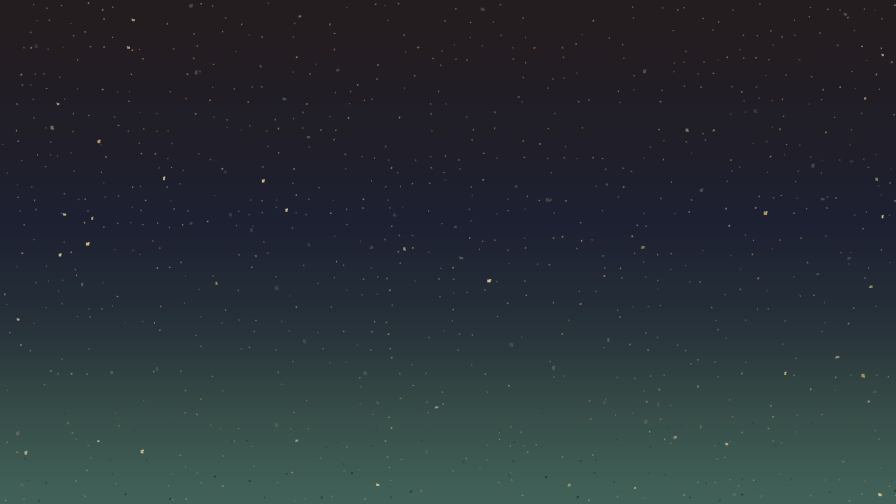
This background is drawn by a Shadertoy shader. Its source:

```glsl
// A night sky: a warm dark top sinks through navy into a muted green horizon.
// The sky is a chain of smooth blends; small blocky flecks are scattered over
// it in hashed grid layers, each with its own density, size and brightness.

vec3 hash3(vec2 p) {
    vec3 q = fract(vec3(p.xyx) * vec3(0.1031, 0.1030, 0.0973));
    q += dot(q, q.yxz + 33.33);
    return fract((q.xxy + q.yzz) * q.zyx);
}

// Vertical gradient; h is 0 at the bottom and 1 at the top.
vec3 skyColor(float h) {
    vec3 green = vec3(0.260, 0.390, 0.350);
    vec3 moss  = vec3(0.208, 0.288, 0.275);
    vec3 slate = vec3(0.138, 0.172, 0.212);
    vec3 navy  = vec3(0.115, 0.126, 0.190);
    vec3 plum  = vec3(0.126, 0.116, 0.150);
    vec3 umber = vec3(0.142, 0.112, 0.122);
    vec3 sky = mix(green, moss, smoothstep(-0.05, 0.25, h));
    sky = mix(sky, slate, smoothstep(0.16, 0.43, h));
    sky = mix(sky, navy, smoothstep(0.40, 0.57, h));
    sky = mix(sky, plum, smoothstep(0.56, 0.78, h));
    return mix(sky, umber, smoothstep(0.75, 1.0, h));
}

// Area of a pixel covered by an upright box, so tiny flecks fade evenly.
float boxCoverage(vec2 p, vec2 halfSize, float pixel) {
    vec2 c = (halfSize + 0.5 * pixel - abs(p)) / pixel;
    c = clamp(c, vec2(0.0), min(vec2(1.0), 2.0 * halfSize / pixel));
    return c.x * c.y;
}

// One jittered fleck per occupied cell: two offset boxes make a ragged chip.
float fleckLayer(vec2 p, float cells, float density, float size, float seed, float pixel) {
    vec2 id = floor(p * cells);
    vec3 place = hash3(id + seed);
    vec3 shape = hash3(id + seed + 71.7);
    vec2 local = p - (id + 0.2 + 0.6 * place.xy) / cells;
    vec2 halfSize = size * mix(vec2(0.6), vec2(1.2), shape.xy);
    vec2 shift = halfSize * (step(0.5, shape.yz) * 2.0 - 1.0) * 0.7;
    float chip = max(boxCoverage(local, halfSize, pixel),
                     boxCoverage(local - shift, halfSize * 0.6, pixel));
    return chip * step(place.z, density) * mix(0.4, 1.0, shape.z);
}

void mainImage(out vec4 fragColor, in vec2 fragCoord) {
    float pixel = 1.0 / iResolution.y;
    vec2 p = fragCoord * pixel;
    vec3 color = skyColor(p.y);

    // Fine dust thins out toward the horizon.
    float dustDensity = mix(0.22, 0.40, smoothstep(0.1, 0.55, p.y));
    float dust = fleckLayer(p, 37.0, dustDensity, 0.0014, 11.0, pixel);
    color = mix(color, vec3(0.66, 0.61, 0.50), dust * 0.8);

    // Larger dim grey chips, then sparse bright cream ones.
    float dim = fleckLayer(p, 17.0, 0.13, 0.0030, 47.0, pixel);
    color = mix(color, vec3(0.42, 0.42, 0.41), dim * 0.75);
    float bright = fleckLayer(p, 13.0, 0.12, 0.0029, 83.0, pixel);
    color = mix(color, vec3(0.86, 0.76, 0.56), bright);

    // Dark specks show only against the green glow.
    float shade = fleckLayer(p, 29.0, 0.25, 0.0018, 131.0, pixel);
    color = mix(color, vec3(0.13, 0.22, 0.21), shade * (1.0 - smoothstep(0.05, 0.25, p.y)));

    fragColor = vec4(color, 1.0);
}
```
